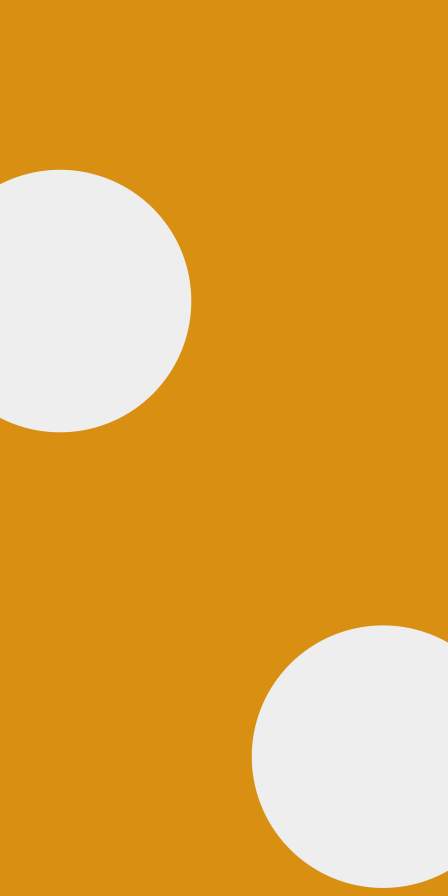
Reproduce this background procedurally as a Shadertoy shader.

```glsl
// Two large pale discs, cropped by the sides of a flat amber field.
#define AMBER vec3(0.848, 0.561, 0.071)
#define PALE vec3(0.934, 0.934, 0.933)
#define UPPER_CENTER vec2(0.134, 1.328)
#define LOWER_CENTER vec2(0.855, 0.311)
#define DISC_RADIUS 0.293

// Signed distance to a disc, negative inside
float discDistance(vec2 point, vec2 center) {
    return length(point - center) - DISC_RADIUS;
}

void mainImage(out vec4 fragColor, in vec2 fragCoord) {
    // Canvas units: the width is 1
    vec2 point = fragCoord / iResolution.x;
    float pixel = 1.0 / iResolution.x;

    // Union of both discs with a one-pixel soft edge
    float dist = min(discDistance(point, UPPER_CENTER),
                     discDistance(point, LOWER_CENTER));
    float coverage = clamp(0.5 - dist / pixel, 0.0, 1.0);

    fragColor = vec4(mix(AMBER, PALE, coverage), 1.0);
}
```
